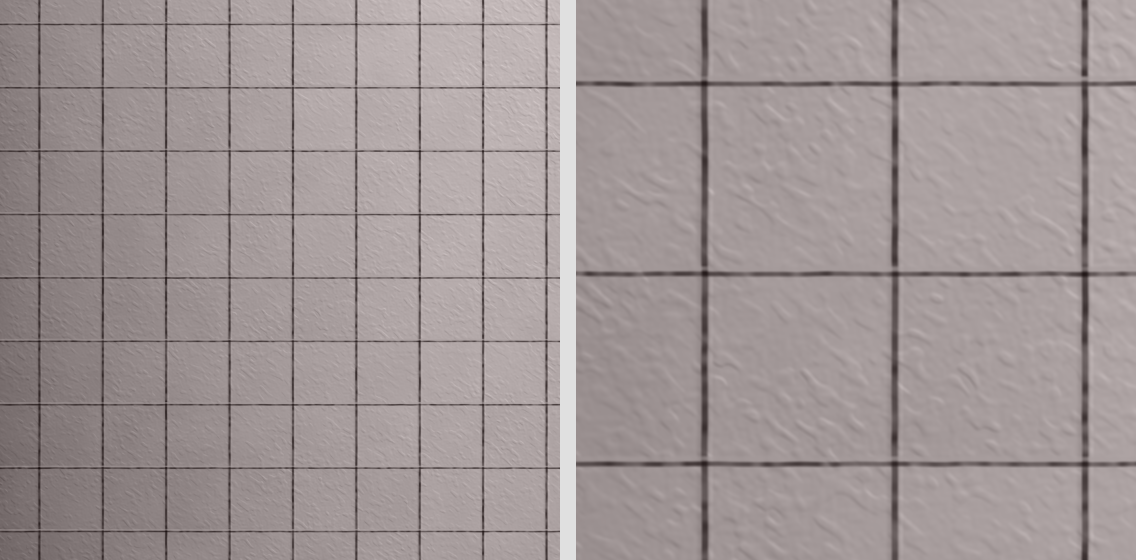
Left, the full canvas; right, a detail of the centre.
This texture is drawn by a Shadertoy shader. Its source:

```glsl
float hash(vec2 p) {
    vec3 q = fract(p.xyx * vec3(0.1031, 0.1030, 0.0973));
    q += dot(q, q.yzx + 33.33);
    return fract((q.x + q.y) * q.z);
}

float noise(vec2 p) {
    vec2 cell = floor(p), f = fract(p);
    f = f * f * (3.0 - 2.0 * f);
    return mix(mix(hash(cell), hash(cell + vec2(1, 0)), f.x),
               mix(hash(cell + vec2(0, 1)), hash(cell + vec2(1, 1)), f.x), f.y);
}

// Plaster height: small falling flecks over a fine grain
float plasterHeight(vec2 p) {
    vec2 bent = p + 0.006 * vec2(noise(p * 50.0), noise(p * 50.0 + 70.0));
    vec2 slanted = mat2(0.8, 0.6, -0.6, 0.8) * bent;
    float fleck = noise(slanted * vec2(110.0, 190.0) + 260.0);
    return smoothstep(0.4, 0.95, fleck) + 0.5 * noise(p * 290.0 + 17.0);
}

// Smooth-edged stripe around d = 0
float stripe(float d, float halfWidth, float blur) {
    return 1.0 - smoothstep(halfWidth - blur, halfWidth + blur, abs(d));
}

void mainImage(out vec4 fragColor, in vec2 fragCoord) {
    vec2 uv = fragCoord / iResolution.xy;
    float blur = max(0.7 / iResolution.y, 0.0012);

    // Square grid; d is the signed distance to the nearest joints
    float pitch = 0.1132;
    vec2 grid = (uv - vec2(0.0703, 0.0508)) / pitch;
    vec2 tile = floor(grid);
    vec2 joint = floor(grid + 0.5);
    vec2 waver = vec2(noise(vec2(uv.y * 60.0, joint.x * 7.0 + 90.0)),
                      noise(vec2(uv.x * 60.0, joint.y * 7.0 + 190.0)));
    vec2 d = (grid - joint) * pitch + (waver - 0.5) * 0.0005;

    // Light falling off to the left and towards the bottom
    float tone = mix(0.54, 0.685, smoothstep(0.0, 0.9, uv.x));
    tone += 0.10 * (uv.y - 0.5) - 0.08 * exp(-10.0 * uv.x);

    // Tile variation, soft stains and embossed plaster
    tone += 0.015 * (hash(tile + 40.0) - 0.5);
    tone += 0.02 * (noise(uv * 22.0 + 5.0) - 0.5);
    float relief = plasterHeight(uv) - plasterHeight(uv + vec2(0.0010, 0.0016));
    tone += relief * mix(0.035, 0.075, noise(uv * 14.0 + 30.0));

    // Broken dark joints with pale lips on their right and upper sides
    vec2 wear = vec2(noise(vec2(uv.y * 170.0, joint.x * 5.0 + 300.0)),
                     noise(vec2(uv.x * 170.0, joint.y * 5.0 + 400.0)));
    tone *= 1.0 - 0.08 * stripe(d.x, 0.0042, 0.002);
    tone *= 1.0 + 0.12 * stripe(d.x - 0.0037, 0.0012, blur) * (1.0 - 0.6 * wear.x);
    tone *= 1.0 - mix(0.32, 0.66, wear.x) * stripe(d.x, 0.0018, blur);
    tone *= 1.0 - mix(0.28, 0.62, wear.y) * stripe(d.y, 0.0014, blur);
    float lip = stripe(d.y - 0.0032, 0.0013, blur);
    tone = mix(tone, 0.57 + 0.1 * uv.x, lip * mix(0.8, 0.4, wear.y));

    // Warm grey with a faint rose tint
    vec3 color = vec3(tone) + vec3(0.027, -0.013, -0.013);
    fragColor = vec4(clamp(color, 0.0, 1.0), 1.0);
}
```
